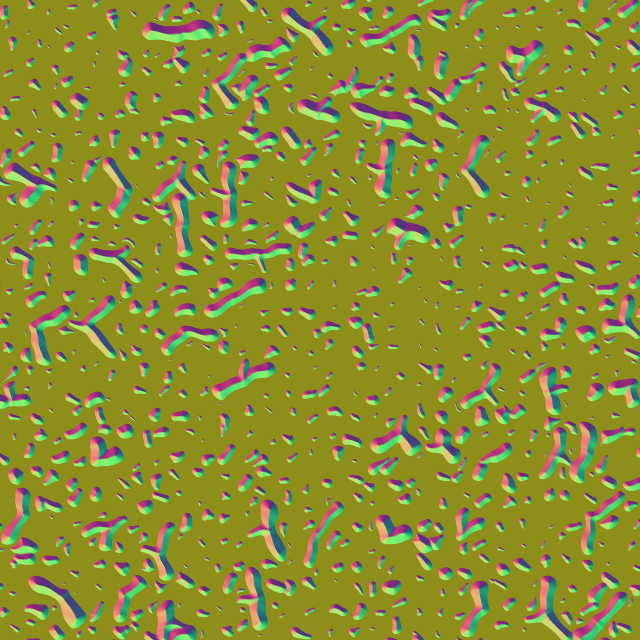
Give the GLSL for this texture map, as a Shadertoy shader.

```glsl
// Scattered faceted droplets and bent worms, tinted by slope direction on flat olive.

const vec3 GROUND = vec3(0.555, 0.555, 0.105);
const vec3 SLOPE_BASE = vec3(0.53, 0.55, 0.47);
const vec2 SLOPE_TINT = vec2(0.42, 0.40);
const float TAU = 6.2831853;

vec4 hash4(vec2 cell) {
    vec4 q = fract(cell.xyxy * vec4(0.1031, 0.1030, 0.0973, 0.1099));
    q += dot(q, q.wzxy + 33.33);
    return fract((q.xxyz + q.yzzw) * q.zywx);
}

vec2 direction(float angle) {
    return vec2(cos(angle), sin(angle));
}

float smoothMin(float a, float b, float k) {
    float h = max(k - abs(a - b), 0.0) / k;
    return min(a, b) - 0.25 * h * h * k;
}

// Capsule from a to b whose radius tapers from ra to rb.
float taperedCapsule(vec2 p, vec2 a, vec2 b, float ra, float rb) {
    vec2 ab = b - a;
    float t = clamp(dot(p - a, ab) / max(dot(ab, ab), 1e-7), 0.0, 1.0);
    return length(p - a - ab * t) - mix(ra, rb, t);
}

// Broad layered sines: crowded and sparse regions, about 0 to 1.
float crowding(vec2 p) {
    float s = sin(p.x * 7.0 + 2.0 * sin(p.y * 5.0 + 0.6));
    s += sin(p.y * 9.0 - p.x * 4.0 + 1.9);
    return 0.5 + 0.25 * s;
}

// Gentle distortion that makes the outlines irregular.
vec2 warp(vec2 p) {
    p += 0.0040 * sin(p.yx * 53.0 + vec2(0.4, 2.1));
    return p + 0.0014 * sin(p.yx * 171.0 + p * 60.0 + vec2(1.7, 0.2));
}

// Small elongated drops, one per jittered cell.
float drops(vec2 p, float size) {
    vec2 home = floor(p / size);
    float d = 1.0;
    for (int y = -1; y <= 1; y++)
    for (int x = -1; x <= 1; x++) {
        vec2 cell = home + vec2(x, y);
        vec4 h = hash4(cell + 71.0);
        vec4 g = hash4(cell + 213.0);
        vec2 center = (cell + 0.5 + 0.72 * (h.xy - 0.5)) * size;
        float scale = 0.72 + 0.42 * crowding(center);
        float radius = mix(0.0022, 0.0112, h.z) * scale;
        vec2 arm = direction(0.35 + (h.w - 0.5) * 2.7) * radius * mix(0.2, 1.15, g.x);
        float taper = mix(0.4, 1.0, g.y);
        float ra = g.z < 0.5 ? radius : radius * taper;
        float rb = g.z < 0.5 ? radius * taper : radius;
        d = smoothMin(d, taperedCapsule(p, center - arm, center + arm, ra, rb), 0.003);
    }
    return d;
}

// Large bent worms, some with a side branch, gathered in crowded regions.
float worms(vec2 p, float size) {
    vec2 home = floor(p / size);
    float d = 1.0;
    for (int y = -1; y <= 1; y++)
    for (int x = -1; x <= 1; x++) {
        vec2 cell = home + vec2(x, y);
        vec4 h = hash4(cell + 37.0);
        vec4 g = hash4(cell + 149.0);
        vec2 center = (cell + 0.5 + 0.6 * (h.xy - 0.5)) * size;
        if (h.z > 0.25 + 0.75 * crowding(center)) continue;

        vec2 along = direction(h.w * TAU);
        vec2 across = vec2(-along.y, along.x);
        float reach = mix(0.016, 0.046, g.x);
        float radius = mix(0.0085, 0.0135, g.y);
        vec2 middle = center + across * (g.z - 0.5) * 0.045;
        vec2 head = center - along * reach;
        vec2 tail = center + along * reach + across * (g.w - 0.5) * 0.04;
        float worm = taperedCapsule(p, head, middle, radius * 1.1, radius * 0.8);
        worm = smoothMin(worm, taperedCapsule(p, middle, tail, radius * 0.8, radius), 0.005);
        if (g.w > 0.6) {
            vec2 tip = middle + across * (g.z < 0.5 ? -0.025 : 0.025);
            worm = smoothMin(worm, taperedCapsule(p, middle, tip, radius * 0.8, radius * 0.5), 0.005);
        }
        d = smoothMin(d, worm, 0.006);
    }
    return d;
}

// Signed distance to all bumps; drops keep a gap around the worms.
float bumps(vec2 p) {
    p = warp(p);
    float worm = worms(p, 0.112);
    return min(worm, max(drops(p, 0.0335), 0.006 - worm));
}

vec2 outwardSlope(vec2 p, float e) {
    vec2 s = vec2(bumps(p + vec2(e, 0.0)) - bumps(p - vec2(e, 0.0)),
                  bumps(p + vec2(0.0, e)) - bumps(p - vec2(0.0, e))) / (2.0 * e);
    return s / max(length(s), 0.75);
}

void mainImage(out vec4 fragColor, in vec2 fragCoord) {
    float pixel = 1.0 / min(iResolution.x, iResolution.y);
    vec2 p = fragCoord * pixel;

    vec2 slope = outwardSlope(p, 0.0016);
    vec3 bump = SLOPE_BASE - vec3(slope * SLOPE_TINT, -0.03 * slope.y);

    float cover = 1.0 - smoothstep(-0.6 * pixel, 0.6 * pixel, bumps(p));
    fragColor = vec4(mix(GROUND, bump, cover), 1.0);
}
```
